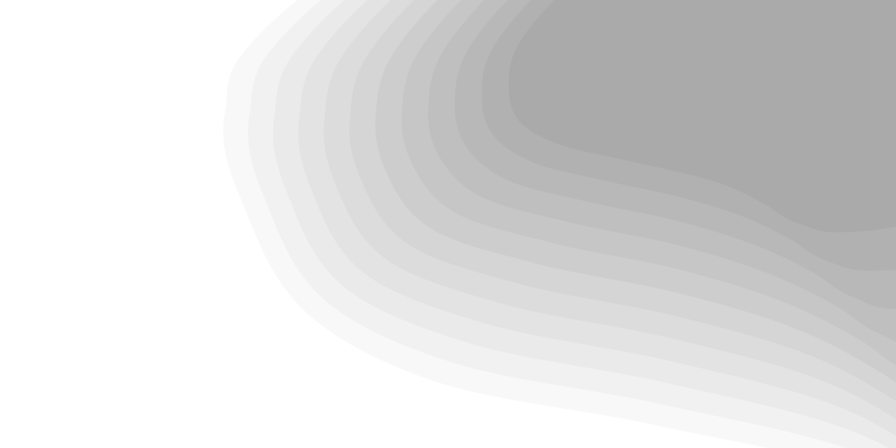
A Shadertoy shader for this background:

```glsl
#define LAYERS 12
#define KNOTS 14
#define DESIGN_HEIGHT 384.0
#define TILT 0.4
#define LIGHT_GREY 1.0
#define DARK_GREY 0.667

// Contour knots in design units, y pointing down from the top edge
const vec2 OUTER[KNOTS] = vec2[KNOTS](
    vec2(310, -40), vec2(255, 0), vec2(211, 42), vec2(193, 95), vec2(212, 184),
    vec2(272, 276), vec2(370, 326), vec2(560, 364), vec2(760, 412), vec2(890, 505),
    vec2(930, 540), vec2(975, 560), vec2(1030, 560), vec2(1090, 545));
const vec2 MIDDLE[KNOTS] = vec2[KNOTS](
    vec2(425, -52), vec2(365, 0), vec2(329, 42), vec2(311, 100), vec2(322, 155),
    vec2(360, 203), vec2(450, 234), vec2(580, 261), vec2(690, 294), vec2(770, 337),
    vec2(810, 365), vec2(850, 380), vec2(900, 378), vec2(960, 362));
const vec2 INNER[KNOTS] = vec2[KNOTS](
    vec2(540, -60), vec2(475, 0), vec2(448, 32), vec2(436, 75), vec2(447, 106),
    vec2(480, 124), vec2(530, 136), vec2(575, 146), vec2(620, 158), vec2(655, 175),
    vec2(685, 192), vec2(725, 199), vec2(768, 194), vec2(810, 184));

// Tilted axes in which every contour is a single-valued curve
vec2 tilt(vec2 p) {
    return vec2(p.y + TILT * p.x, p.x - TILT * p.y);
}

// Quadratic blend through the three contours, t from outer to inner
vec2 knot(int i, float t) {
    vec2 p = OUTER[i] * (1.0 - t) * (1.0 - 2.0 * t)
           + MIDDLE[i] * 4.0 * t * (1.0 - t)
           + INNER[i] * t * (2.0 * t - 1.0);
    return tilt(p);
}

// Slope at the middle of three unevenly spaced knots
float knotSlope(vec2 a, vec2 b, vec2 c) {
    vec2 before = b - a, after = c - b;
    float slopeBefore = before.y / before.x;
    float slopeAfter = after.y / after.x;
    return (slopeBefore * after.x + slopeAfter * before.x) / (before.x + after.x);
}

// Height of the smooth contour t above the tilted axis
float contour(float u, float t) {
    int i = 1;
    for (int k = 2; k < KNOTS - 2; k++) {
        if (u > knot(k, t).x) i = k;
    }
    vec2 a = knot(i - 1, t), b = knot(i, t);
    vec2 c = knot(i + 1, t), d = knot(i + 2, t);
    float span = c.x - b.x;
    float s = clamp((u - b.x) / span, 0.0, 1.0);
    float r = 1.0 - s;
    // Cubic Hermite segment
    return b.y * (1.0 + 2.0 * s) * r * r
         + c.y * (3.0 - 2.0 * s) * s * s
         + span * s * r * (knotSlope(a, b, c) * r - knotSlope(b, c, d) * s);
}

void mainImage(out vec4 fragColor, in vec2 fragCoord) {
    vec2 p = vec2(fragCoord.x, iResolution.y - fragCoord.y)
           * DESIGN_HEIGHT / iResolution.y;
    vec2 q = tilt(p);

    // Each nested layer darkens the ground by one equal step
    float coverage = 0.0;
    for (int k = 0; k < LAYERS; k++) {
        float t = float(k) / float(LAYERS - 1);
        float side = q.y - contour(q.x, t);
        coverage += clamp(0.5 + side / max(fwidth(side), 1e-4), 0.0, 1.0);
    }
    float grey = mix(LIGHT_GREY, DARK_GREY, coverage / float(LAYERS));
    fragColor = vec4(vec3(grey), 1.0);
}
```
